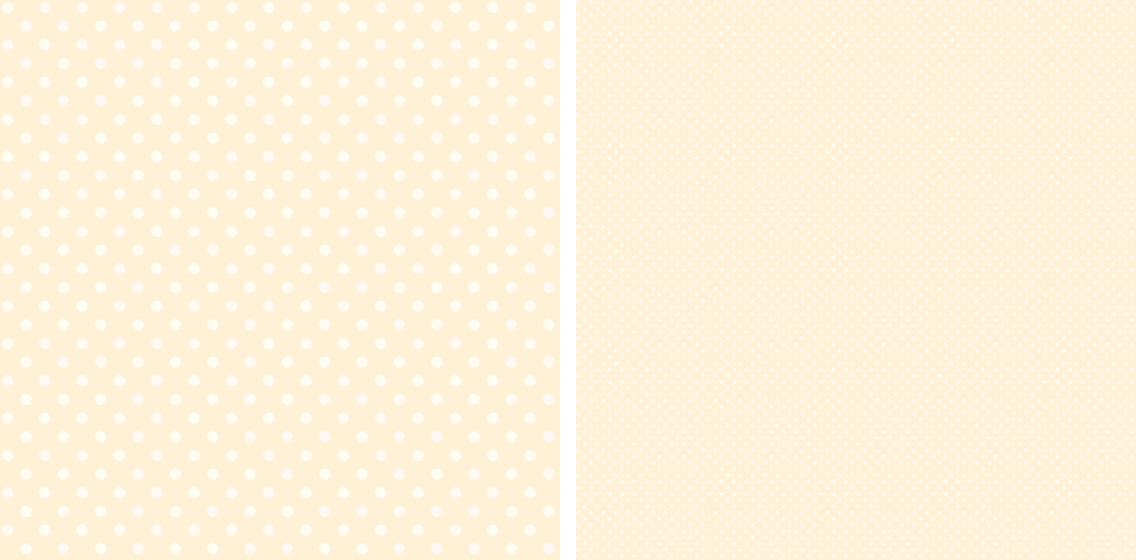
Left: one tile. Right: repeated 3 by 3.
Write a WebGL 2 fragment shader that draws this pattern.

```glsl
#version 300 es
precision highp float;
// Staggered polka dots on cream: two square lattices of discs, the second
// shifted by half a cell. Each disc takes a slightly different off-white
// from a hash of its cell, wrapped so that the canvas tiles.

uniform vec2 u_resolution;
out vec4 fragColor;

const float REPEATS = 15.0;                 // cells across and down
const float DOT_RADIUS = 0.149;             // in cells
const vec2 FIRST_DOT = vec2(0.2, 0.8);      // dot centre within its cell
const vec2 STAGGER = vec2(0.5);             // shift of the second lattice
const vec3 CREAM = vec3(1.0, 0.945, 0.839);
const vec3 WARM_WHITE = vec3(0.996, 0.976, 0.953);
const vec3 COOL_WHITE = vec3(0.992, 0.996, 0.953);

// Integer hash of a cell and its lattice, from 0 to 1
float hash(ivec3 cell) {
    uvec3 c = uvec3(cell);
    uint h = c.x * 73856093u ^ c.y * 19349663u ^ (c.z + 1u) * 83492791u;
    h = (h ^ (h >> 16)) * 2146121005u;
    h = (h ^ (h >> 15)) * 2221713035u;
    h ^= h >> 16;
    return float(h & 65535u) / 65535.0;
}

void main() {
    vec2 cellPos = gl_FragCoord.xy / u_resolution * REPEATS;
    float pixel = REPEATS / min(u_resolution.x, u_resolution.y);
    vec3 color = CREAM;

    for (int lattice = 0; lattice < 2; lattice++) {
        // Nearest dot of this lattice
        vec2 p = cellPos - FIRST_DOT - STAGGER * float(lattice);
        vec2 cell = floor(p + 0.5);
        float edge = length(p - cell) - DOT_RADIUS;

        // Tint per dot, the same on both sides of the wrap
        ivec2 wrapped = ivec2(mod(cell, REPEATS) + 0.5);
        vec3 dotColor = mix(WARM_WHITE, COOL_WHITE, hash(ivec3(wrapped, lattice)));

        float coverage = clamp(0.5 - edge / pixel, 0.0, 1.0);
        color = mix(color, dotColor, coverage);
    }

    fragColor = vec4(color, 1.0);
}
```
